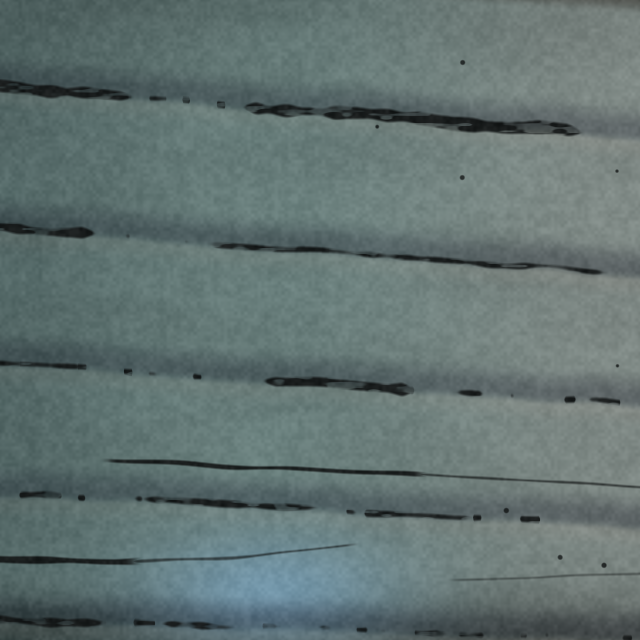
Write a Shadertoy shader that draws this texture.

```glsl
#define SEAM_COUNT 5
#define SEAM_WIDTH 0.0085
#define SHADOW_DEPTH 0.24
#define GRAIN 0.045
#define MOTTLE 0.07
#define SPECK_CELLS 13.0
#define PAINT_LEFT vec3(0.325, 0.405, 0.400)
#define PAINT_MID vec3(0.405, 0.490, 0.480)
#define PAINT_RIGHT vec3(0.490, 0.530, 0.515)
#define GAP_COLOR vec3(0.075, 0.085, 0.085)
#define GLOW_COLOR vec3(0.47, 0.62, 0.71)

// Two worn stretches per seam: start, end, start, end
const vec4 wornSpans[SEAM_COUNT] = vec4[](
    vec4(-0.1, 0.20, 0.39, 0.90), vec4(-0.1, 0.14, 0.33, 0.94),
    vec4(-0.1, 0.13, 0.42, 0.64), vec4(0.23, 0.49, 0.62, 0.73),
    vec4(-0.1, 0.16, 0.26, 0.36));
// Relative thickness of those stretches
const vec2 wornWidths[SEAM_COUNT] = vec2[](
    vec2(1.0, 0.95), vec2(0.75, 0.38), vec2(0.35, 0.9),
    vec2(0.45, 0.4), vec2(0.65, 0.45));

float hash(vec2 p) {
    vec3 q = fract(p.xyx * vec3(0.1031, 0.1030, 0.0973));
    q += dot(q, q.yzx + 33.33);
    return fract((q.x + q.y) * q.z);
}

float noise(vec2 p) {
    vec2 cell = floor(p), f = fract(p);
    f = f * f * (3.0 - 2.0 * f);
    return mix(mix(hash(cell), hash(cell + vec2(1, 0)), f.x),
               mix(hash(cell + vec2(0, 1)), hash(cell + vec2(1, 1)), f.x), f.y);
}

float fbm(vec2 p) {
    float sum = 0.0, amp = 0.5;
    for (int i = 0; i < 4; i++) {
        sum += amp * noise(p);
        p = p * 2.03 + 17.0;
        amp *= 0.5;
    }
    return sum;
}

float span(float x, float start, float end) {
    return smoothstep(start - 0.015, start + 0.015, x)
         * (1.0 - smoothstep(end - 0.015, end + 0.015, x));
}

// Height of a plank joint, sloping down to the right
float seamHeight(float x, float i) {
    return 0.863 - 0.222 * i + 0.0035 * i * i - (0.076 - 0.003 * i * i) * x;
}

// Thin split in the paint around the line y = height
float crack(vec2 uv, float height, float start, float end, float width, float px) {
    float wobble = 0.005 * (noise(vec2(uv.x * 11.0, height * 3.0)) - 0.5);
    float d = abs(uv.y - height - wobble);
    float w = width * (0.5 + 0.9 * noise(vec2(uv.x * 17.0, start * 40.0)));
    return span(uv.x, start, end) * (1.0 - smoothstep(w - px, w + px + 0.0012, d));
}

void mainImage(out vec4 fragColor, in vec2 fragCoord) {
    vec2 uv = fragCoord / iResolution.xy;
    float px = 1.0 / iResolution.y, x = uv.x;

    // Painted planks, darker at the left and warmer at the right
    vec3 color = mix(PAINT_LEFT, PAINT_MID, smoothstep(-0.05, 0.4, x));
    color = mix(color, PAINT_RIGHT, smoothstep(0.4, 1.0, x));
    color *= 1.0 - 0.16 * smoothstep(0.8, 1.05, uv.y) * (1.0 - 0.7 * x);
    color *= 1.0 + MOTTLE * 2.0 * (fbm(uv * vec2(5.0, 16.0)) - 0.47);

    // Reflected light and dim lower edge
    color *= 1.0 - 0.33 * (1.0 - smoothstep(-0.02, 0.13, uv.y));
    vec2 glowOffset = (uv - vec2(0.42, 0.075)) / vec2(0.19, 0.085);
    color = mix(color, GLOW_COLOR, 0.85 * exp(-dot(glowOffset, glowOffset)));

    // Shaded joints with broken dark gaps
    for (int i = 0; i < SEAM_COUNT; i++) {
        float id = float(i);
        float d = uv.y - seamHeight(x, id);
        d += 0.006 * (noise(vec2(x * 14.0, id * 7.0)) - 0.5);
        float shade = smoothstep(-0.012, 0.006, d) * (1.0 - smoothstep(0.012, 0.055, d));
        color *= 1.0 - SHADOW_DEPTH * shade * vec3(1.0, 1.0, 0.86);
        color += vec3(0.025, 0.012, 0.008) * smoothstep(-0.04, -0.012, d) * (1.0 - smoothstep(-0.01, 0.0, d));

        vec4 s = wornSpans[i];
        vec2 worn = vec2(span(x, s.x, s.y), span(x, s.z, s.w)) * wornWidths[i];
        float flecks = 0.4 * smoothstep(0.62, 0.82, noise(vec2(x * 55.0, id * 9.0)));
        float jag = 0.45 + 0.9 * noise(vec2(x * 38.0, id * 5.0 + 2.0));
        float halfWidth = SEAM_WIDTH * max(worn.x + worn.y, flecks) * jag;
        float gap = 1.0 - smoothstep(halfWidth - 0.002, halfWidth + 0.002 + px, abs(d));
        gap *= smoothstep(0.0, 0.003, halfWidth);
        gap *= 0.45 + 0.55 * smoothstep(0.22, 0.5, noise(uv * vec2(48.0, 190.0) + id * 11.0));
        color = mix(color, GAP_COLOR, gap * 0.93);
    }

    // Brown joint at the upper right
    float topJoint = uv.y - 1.055 + 0.065 * x;
    color = mix(color, vec3(0.27, 0.27, 0.25), 0.75 * smoothstep(-0.015, 0.012, topJoint));

    // Long splits
    float splits = crack(uv, 0.290 - 0.05 * x, 0.17, 0.66, 0.0024, px);
    splits = max(splits, 0.75 * crack(uv, 0.290 - 0.05 * x, 0.64, 1.1, 0.0012, px));
    float bend = 0.127 - 0.045 * x + 0.15 * x * x;
    splits = max(splits, crack(uv, bend, -0.1, 0.21, 0.004, px));
    splits = max(splits, 0.7 * crack(uv, bend, 0.2, 0.55, 0.0015, px));
    splits = max(splits, 0.45 * crack(uv, 0.079 + 0.023 * x, 0.71, 1.1, 0.001, px));
    color = mix(color, GAP_COLOR, splits * 0.92);

    // Sparse specks, mostly toward the right
    vec2 cell = floor(uv * SPECK_CELLS);
    vec2 center = 0.25 + 0.5 * vec2(hash(cell + 3.1), hash(cell + 8.7));
    float speckDist = length(fract(uv * SPECK_CELLS) - center) / SPECK_CELLS;
    float radius = 0.001 + 0.003 * hash(cell + 21.0);
    float present = step(hash(cell + 40.0), 0.11 * smoothstep(0.45, 0.9, x));
    color = mix(color, GAP_COLOR, 0.8 * present * (1.0 - smoothstep(radius - px, radius + px, speckDist)));

    // Fine soft grain
    color += GRAIN * (noise(uv * 190.0) + noise(uv * 83.0 + 5.0) - 1.0);
    fragColor = vec4(clamp(color, 0.0, 1.0), 1.0);
}
```
